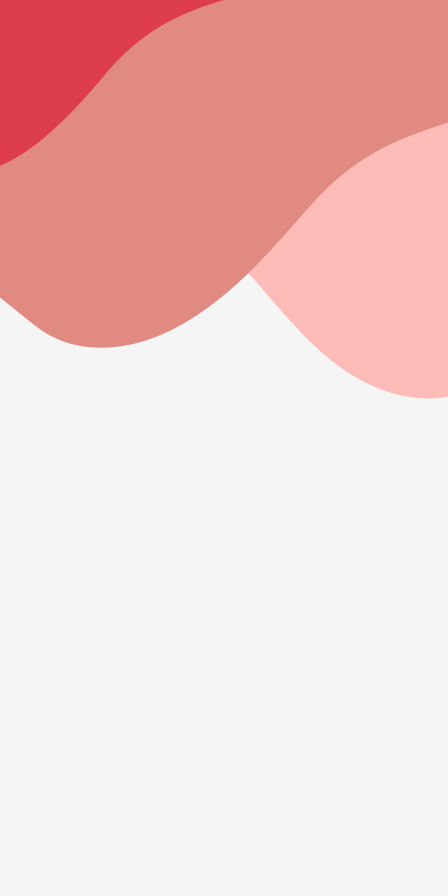
This background is drawn by a Shadertoy shader. Its source:

```glsl
const vec3 PAPER = vec3(0.96);
const vec3 BLUSH = vec3(0.992, 0.738, 0.718);
const vec3 ROSE = vec3(0.884, 0.541, 0.51);
const vec3 CRIMSON = vec3(0.87, 0.238, 0.31);

// Canvas height in units of its width
const float HEIGHT = 2.0;

// Wave edge knots: x, depth below the top, slope
const vec3 KNOTS[13] = vec3[13](
    // crimson
    vec3(0.0, 0.370, -0.42), vec3(0.234, 0.167, -1.2), vec3(0.5, 0.0, -0.3),
    // rose
    vec3(0.0, 0.664, 0.8), vec3(0.078, 0.7266, 0.78), vec3(0.2266, 0.776, 0.0),
    vec3(0.5547, 0.6094, -0.97), vec3(0.7031, 0.448, -1.1), vec3(1.0, 0.2734, -0.33),
    // blush
    vec3(0.5547, 0.6094, 1.15), vec3(0.69, 0.7604, 0.99),
    vec3(0.9583, 0.8893, 0.0), vec3(1.0, 0.8854, -0.17)
);
const ivec2 CRIMSON_SPAN = ivec2(0, 2);
const ivec2 ROSE_SPAN = ivec2(3, 8);
const ivec2 BLUSH_SPAN = ivec2(9, 12);

// Cubic Hermite curve between two knots
float hermite(vec3 a, vec3 b, float x) {
    float width = b.x - a.x;
    float t = (x - a.x) / width;
    float s = 1.0 - t;
    return s * s * ((1.0 + 2.0 * t) * a.y + t * width * a.z)
         + t * t * ((1.0 + 2.0 * s) * b.y - s * width * b.z);
}

// Smooth edge through a span of knots, extended by straight lines
float waveEdge(ivec2 span, float x) {
    vec3 first = KNOTS[span.x];
    vec3 last = KNOTS[span.y];
    if (x < first.x) return first.y + first.z * (x - first.x);
    if (x > last.x) return last.y + last.z * (x - last.x);
    int i = span.x;
    while (i < span.y - 1 && x > KNOTS[i + 1].x) i++;
    return hermite(KNOTS[i], KNOTS[i + 1], x);
}

// Antialiased coverage of the area above a wave edge
float waveMask(ivec2 span, vec2 p) {
    float gap = waveEdge(span, p.x) - p.y;
    float pixel = length(vec2(dFdx(gap), dFdy(gap)));
    return clamp(0.5 + gap / pixel, 0.0, 1.0);
}

void mainImage(out vec4 fragColor, in vec2 fragCoord) {
    vec2 uv = fragCoord / iResolution.xy;
    vec2 p = vec2(uv.x, HEIGHT * (1.0 - uv.y));

    // Layers from back to front
    vec3 color = PAPER;
    color = mix(color, BLUSH, waveMask(BLUSH_SPAN, p));
    color = mix(color, ROSE, waveMask(ROSE_SPAN, p));
    color = mix(color, CRIMSON, waveMask(CRIMSON_SPAN, p));

    // The blush layer starts where it meets the rose edge
    fragColor = vec4(color, 1.0);
}
```
